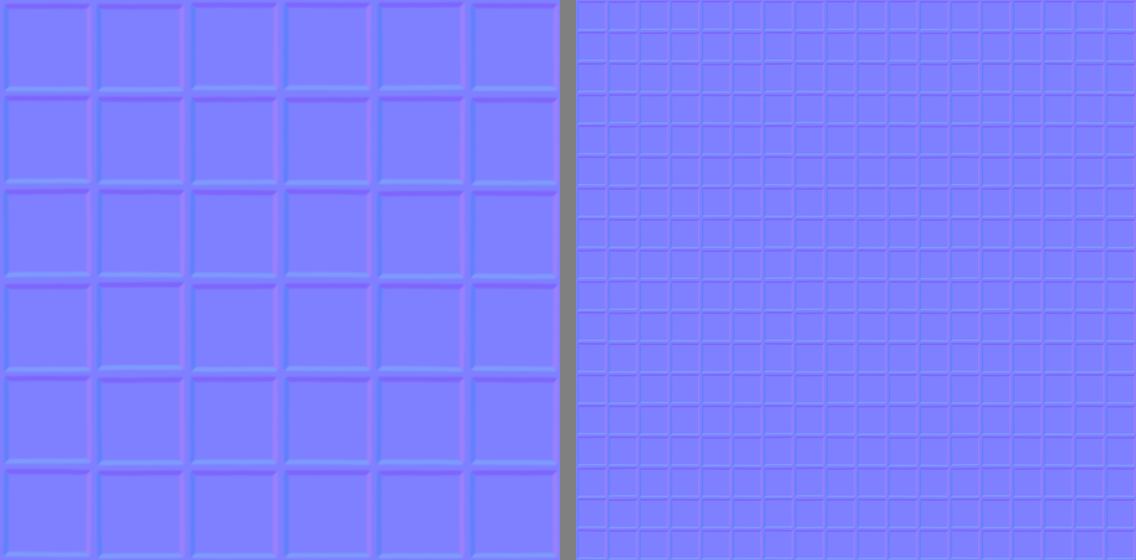
Left: one tile. Right: repeated 3 by 3.
This texture map is drawn by a Shadertoy shader. Its source:

```glsl
// Tangent-space normal map of a six by six grid of square tiles with soft bevelled edges.

const float TILE_COUNT = 6.0;                   // tiles across and down
const vec2  TILE_CENTRE = vec2(0.510, 0.494);   // within a cell, in cell units
const float BEVEL_HALF_SIZE = 0.443;            // tile centre to middle of bevel
const float CORNER_RADIUS = 0.018;
const float BEVEL_HALF_WIDTH = 0.046;
const float BEVEL_PLATEAU = 0.15;               // share of the bevel at full slope
const float MITRE_SOFTNESS = 0.022;
const vec2  SHIFT_RANGE = vec2(0.005, 0.012);   // uneven laying of the tiles
const float TILT_RANGE = 0.010;                 // radians
const float WOBBLE = 0.005;                     // unevenness of the edges
const float WOBBLE_PERIOD = 24.0;               // noise cells across the canvas
const vec2  SLOPE = vec2(0.108, 0.102);         // red and green swing
const float BLUE_DROP = 0.012;
const vec3  FLAT_NORMAL = vec3(0.496, 0.500, 1.0);

// Three random values in 0..1 per lattice point
vec3 hash3(vec2 p) {
    vec3 q = fract(vec3(p.xyx) * vec3(0.1031, 0.1030, 0.0973));
    q += dot(q, q.yxz + 33.33);
    return fract((q.xxy + q.yzz) * q.zyx);
}

// Dot of a random unit gradient with the offset from its lattice point
float gradientDot(vec2 lattice, vec2 offset, float period) {
    float angle = 6.28318 * hash3(mod(lattice, period) + 17.0).x;
    return dot(vec2(cos(angle), sin(angle)), offset);
}

// Gradient noise that wraps after a whole number of cells
float wrappedNoise(vec2 p, float period) {
    vec2 i = floor(p), f = fract(p);
    vec2 u = f * f * f * (f * (f * 6.0 - 15.0) + 10.0);
    vec2 e = vec2(0.0, 1.0);
    float low = mix(gradientDot(i, f, period),
                    gradientDot(i + e.yx, f - e.yx, period), u.x);
    float high = mix(gradientDot(i + e.xy, f - e.xy, period),
                     gradientDot(i + e.yy, f - e.yy, period), u.x);
    return mix(low, high, u.y);
}

// Sideways lean of the surface in xy, bevel strength in z
vec3 tileBevel(vec2 p, float wobble) {
    vec2 q = abs(p) - BEVEL_HALF_SIZE + CORNER_RADIUS;
    float dist = length(max(q, 0.0)) + min(max(q.x, q.y), 0.0) - CORNER_RADIUS;
    float strength = 1.0 - smoothstep(BEVEL_PLATEAU, 1.0,
                                      abs(dist + wobble) / BEVEL_HALF_WIDTH);
    // Blend the facing of the two sides across the mitre
    float side = smoothstep(-MITRE_SOFTNESS, MITRE_SOFTNESS, q.x - q.y);
    return vec3(sign(p) * vec2(side, 1.0 - side) * strength, strength);
}

void mainImage(out vec4 fragColor, in vec2 fragCoord) {
    vec2 uv = fragCoord / iResolution.xy;
    vec2 grid = uv * TILE_COUNT;

    // Small shift and tilt for each tile
    vec3 random = hash3(mod(floor(grid), TILE_COUNT) + 3.0) * 2.0 - 1.0;
    vec2 p = fract(grid) - TILE_CENTRE - random.xy * SHIFT_RANGE;
    float tilt = random.z * TILT_RANGE;
    p = mat2(cos(tilt), sin(tilt), -sin(tilt), cos(tilt)) * p;

    float wobble = WOBBLE * wrappedNoise(uv * WOBBLE_PERIOD, WOBBLE_PERIOD);
    vec3 bevel = tileBevel(p, wobble);

    // Red rises to the right, green rises downwards
    vec3 normal = FLAT_NORMAL;
    normal.xy += bevel.xy * SLOPE * vec2(1.0, -1.0);
    normal.z -= BLUE_DROP * bevel.z;
    fragColor = vec4(normal, 1.0);
}
```
